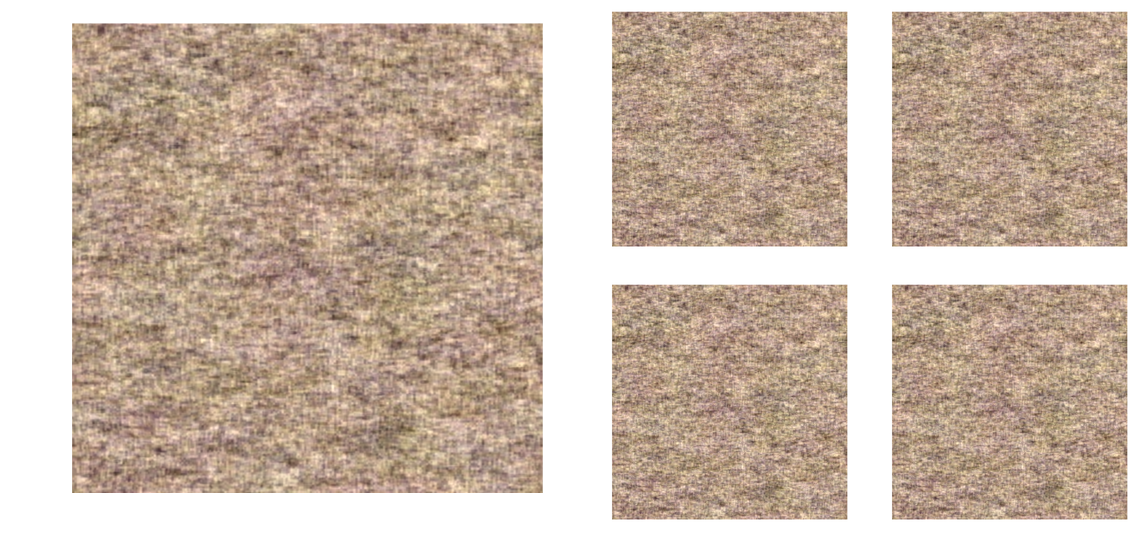
Left: one tile. Right: repeated 2 by 2.
This texture is drawn by a Shadertoy shader. Its source:

```glsl
const vec3 PAPER = vec3(1.0);
const vec3 WOOL = vec3(0.718, 0.617, 0.532);
const vec3 SHADE = vec3(1.0, 0.97, 0.86);
const vec3 YELLOW_BLUE = vec3(0.35, 0.25, -1.0);
const vec3 ROSE_GREEN = vec3(0.6, -0.6, 0.35);
const vec2 CLOTH_MIN = vec2(0.129, 0.097);
const vec2 CLOTH_MAX = vec2(0.969, 0.957);

float hash(vec2 cell, float seed) {
    return fract(sin(dot(cell, vec2(12.9898, 78.233)) + seed * 37.719) * 43758.5453);
}

// Signed value noise that wraps after a whole number of cells
float wrapNoise(vec2 uv, vec2 cells, float seed) {
    vec2 p = uv * cells;
    vec2 i = floor(p);
    vec2 f = smoothstep(0.0, 1.0, p - i);
    vec2 lo = mod(i, cells);
    vec2 hi = mod(i + 1.0, cells);
    float bottom = mix(hash(lo, seed), hash(vec2(hi.x, lo.y), seed), f.x);
    float top = mix(hash(vec2(lo.x, hi.y), seed), hash(hi, seed), f.x);
    return 2.0 * mix(bottom, top, f.y) - 1.0;
}

// Lightness of the yarn, from broad patches down to single fibres
float yarnTone(vec2 uv) {
    float patches = 0.055 * wrapNoise(uv, vec2(9.0, 22.0), 1.0);
    float blots = 0.070 * wrapNoise(uv, vec2(20.0, 47.0), 2.0);
    float slubs = 0.110 * wrapNoise(uv, vec2(43.0, 108.0), 3.0);
    float weft = 0.105 * wrapNoise(uv, vec2(88.0, 190.0), 4.0);
    float warp = 0.095 * wrapNoise(uv, vec2(195.0, 64.0), 5.0);
    float fibres = 0.080 * wrapNoise(uv, vec2(213.0, 211.0), 6.0);
    float flecks = 0.130 * smoothstep(0.4, 0.9, wrapNoise(uv, vec2(32.0, 76.0), 7.0));
    return patches + blots + slubs + weft + warp + fibres - flecks;
}

// Uneven dye: cool and warm fibres over slow rosy and green drifts
vec3 dyeTint(vec2 uv) {
    float cool = 0.035 * wrapNoise(uv, vec2(62.0, 110.0), 8.0)
               + 0.025 * wrapNoise(uv, vec2(11.0, 23.0), 9.0);
    float rosy = 0.022 * wrapNoise(uv, vec2(74.0, 126.0), 10.0)
               + 0.020 * wrapNoise(uv, vec2(7.0, 13.0), 11.0);
    return cool * YELLOW_BLUE + rosy * ROSE_GREEN;
}

vec3 clothColor(vec2 uv) {
    // Slight sag of the threads
    vec2 sag = vec2(wrapNoise(uv, vec2(6.0, 11.0), 12.0),
                    wrapNoise(uv, vec2(9.0, 7.0), 13.0));
    vec2 thread = uv + 0.004 * sag;
    return WOOL + yarnTone(thread) * SHADE + dyeTint(thread);
}

// Smooth coverage of an axis-aligned rectangle
float rectMask(vec2 p, vec2 lower, vec2 upper, vec2 blur) {
    vec2 inside = smoothstep(lower - blur, lower + blur, p)
                * (1.0 - smoothstep(upper - blur, upper + blur, p));
    return inside.x * inside.y;
}

void mainImage(out vec4 fragColor, in vec2 fragCoord) {
    vec2 canvas = fragCoord / iResolution.xy;
    vec2 uv = (canvas - CLOTH_MIN) / (CLOTH_MAX - CLOTH_MIN);
    float cover = rectMask(canvas, CLOTH_MIN, CLOTH_MAX, 0.5 / iResolution.xy);
    vec3 color = mix(PAPER, clamp(clothColor(uv), 0.0, 1.0), cover);
    fragColor = vec4(color, 1.0);
}
```
